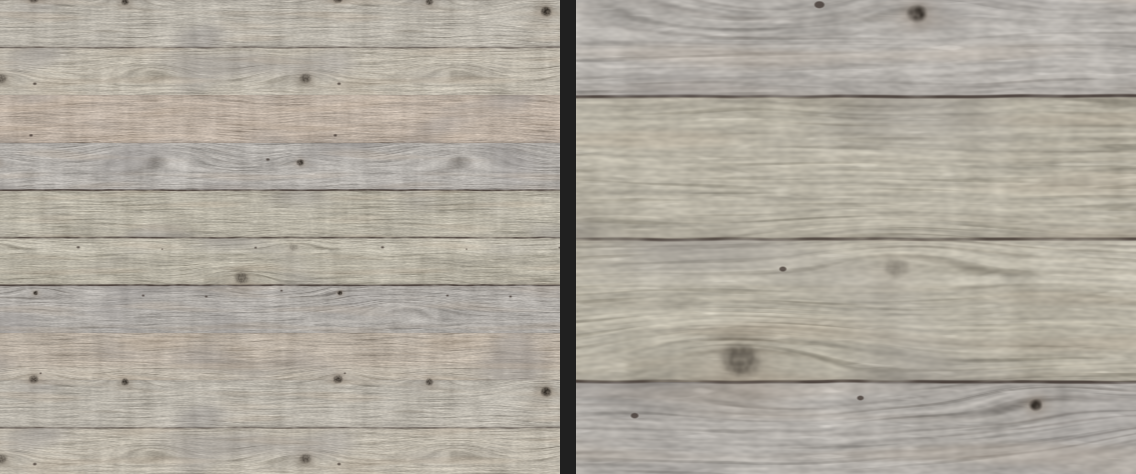
Left, the full canvas; right, a detail of the centre.
This texture is drawn by a WebGL 2 fragment shader. Its source:

```glsl
#version 300 es
precision highp float;
// Weathered horizontal wooden planks with fine grain, knots, thin seams and worn stains.
uniform vec2 u_resolution;
out vec4 outColor;

const float PLANKS_HIGH = 9.97;  // planks visible from top to bottom
const float ROWS = 8.0;          // planks before the stack repeats
const float REPEAT = 6.4;        // horizontal repeat, in plank heights
const float UNWRAPPED = 4096.0;  // lattice size for noise that does not repeat
const float TAU = 6.2831853;

const vec3 PLANK_TONE[8] = vec3[8](
  vec3(.72, .70, .66), vec3(.74, .715, .665), vec3(.73, .68, .63), vec3(.695, .68, .66),
  vec3(.715, .695, .64), vec3(.70, .68, .625), vec3(.68, .665, .645), vec3(.71, .67, .62));
const float SEAM_DEPTH[8] = float[8](.12, .55, .08, .15, .75, .7, .8, .08);

// Knots: centre x, centre y, radius, darkness. The last three occur once only.
const int KNOTS = 11;
const int REPEATING_KNOTS = 8;
const vec4 KNOT[11] = vec4[11](
  vec4(2.64, .04, .085, 1.), vec4(.72, 7.97, .1, .9), vec4(.02, 1.66, .13, .6),
  vec4(6.32, 3.42, .075, .85), vec4(.75, 6.17, .05, 1.), vec4(3.05, 1.52, .13, .03),
  vec4(3.3, 3.37, .2, .05), vec4(6.17, 5.21, .1, .4), vec4(11.47, .23, .115, .95),
  vec4(5.08, 5.87, .15, .55), vec4(8.44, 6.53, .2, .05));

float hash(vec2 p) {
  vec3 q = fract(p.xyx * vec3(.1031, .1030, .0973));
  q += dot(q, q.yzx + 33.33);
  return fract((q.x + q.y) * q.z);
}

float cornerSlope(vec2 cell, vec2 offset, float cells) {
  float angle = TAU * hash(vec2(mod(cell.x, cells), cell.y) + 7.0);
  return dot(vec2(cos(angle), sin(angle)), offset);
}

// Gradient noise whose lattice wraps after the given number of cells in x.
float noise(vec2 p, float cells) {
  vec2 i = floor(p), f = p - i;
  vec2 s = f * f * f * (f * (f * 6.0 - 15.0) + 10.0);
  vec2 e = vec2(1, 0);
  return mix(
    mix(cornerSlope(i, f, cells), cornerSlope(i + e, f - e, cells), s.x),
    mix(cornerSlope(i + e.yx, f - e.yx, cells), cornerSlope(i + 1.0, f - 1.0, cells), s.x), s.y);
}

// Noise with a whole number of cells per horizontal repeat.
float grainNoise(vec2 p, float cells, float frequency, float seed) {
  return noise(vec2(p.x / REPEAT * cells, p.y * frequency + seed), cells);
}

// Returns grain shift, core darkness, brown halo and nearness to a knot.
vec4 knotField(vec2 p, float px) {
  vec4 field = vec4(0);
  for (int i = 0; i < KNOTS; i++) {
    vec4 k = KNOT[i];
    float period = i < REPEATING_KNOTS ? REPEAT : 2.0 * REPEAT;
    vec2 d = p - k.xy;
    float copyId = floor(d.x / period + .5);
    d.x -= copyId * period;
    d.y -= ROWS * floor(d.y / ROWS + .5);
    float strength = k.w * (1.0 - .4 * hash(vec2(copyId + 5.0, float(i))));
    float reach = .07 + k.z;
    float bend = exp(-pow(d.x / (4.5 * reach), 2.0) - pow(d.y / (1.3 * reach), 2.0));
    float dist = length(d * vec2(.85, 1)) / k.z + .35 * noise(d * .55 / k.z + 9.0 + float(i), UNWRAPPED);
    float core = 1.0 - smoothstep(.3, .9 + px / k.z, dist);
    float fleck = .85 + .5 * noise(p * 22.0, UNWRAPPED);
    field.x += bend * (k.z * 1.2 - d.y * .85);
    field.y += core * strength * fleck;
    field.z += exp(-.5 * dist * dist) * strength;
    field.w += bend;
  }
  return field;
}

// Sparse tiny dark nail holes, at most one per cell.
float pinholes(vec2 p, float px) {
  vec2 density = vec2(5.0 / REPEAT, 2.0);
  vec2 cell = floor(p * density);
  vec2 id = vec2(mod(cell.x, 5.0), cell.y) + 31.0;
  vec2 centre = .2 + .6 * vec2(hash(id + 3.0), hash(id + 11.0));
  vec2 d = p - (cell + centre) / density;
  float radius = .008 + .016 * hash(id + 19.0);
  return step(.86, hash(id)) * (1.0 - smoothstep(radius - px, radius + px, length(d * vec2(.7, 1))));
}

// Hairline joint above each plank that fades in and out along its length.
float seam(vec2 p, float px) {
  float edge = floor(p.y + .5);
  float row = mod(edge, ROWS);
  float offset = p.y - edge + .012 * grainNoise(vec2(p.x, 0), 16.0, 1.0, row * 13.0 + .5);
  float wear = .75 + .6 * grainNoise(vec2(p.x, 0), 9.0, 1.0, row * 7.0 + .4)
    + .6 * grainNoise(vec2(p.x, 0), 37.0, 1.0, row * 5.0 + .3);
  float line = 1.0 - smoothstep(.002, .012 + px, abs(offset));
  float shade = .16 * exp(-abs(offset) * 16.0);
  return (line * clamp(wear, .15, 1.0) + shade) * SEAM_DEPTH[int(row)];
}

void main() {
  float px = PLANKS_HIGH / u_resolution.y;
  vec2 p = vec2(gl_FragCoord.x, u_resolution.y - gl_FragCoord.y) * px;
  p.y = mod(p.y, ROWS);
  float row = floor(p.y), inPlank = p.y - row, seed = row * 37.0;
  vec4 knot = knotField(p, px);

  // Plank tone, with pale strips in the sixth and eighth planks
  vec3 color = PLANK_TONE[int(row)];
  float upperStrip = (1.0 - smoothstep(.3, .34, inPlank)) * step(4.5, row) * step(row, 5.5);
  float lowerStrip = smoothstep(.6, .85, inPlank) * step(6.5, row);
  color += .055 * upperStrip + vec3(.02, .03, .03) * lowerStrip;

  // Long straight grain that flows around the knots
  float flow = p.y + .09 * grainNoise(p, 4.0, 1.3, seed) + knot.x;
  vec2 g = vec2(p.x, flow);
  float bands = grainNoise(g, 3.0, 7.0, seed);
  float fibres = grainNoise(g, 5.0, 19.0, seed + 5.0);
  float fine = grainNoise(g, 16.0, 33.0, seed + 9.0);
  float speckle = noise(p * vec2(13.0, 37.0), UNWRAPPED);
  float streaks = smoothstep(.12, .5, grainNoise(g, 7.0, 25.0, seed + 60.0));
  float rings = pow(.5 + .5 * sin(TAU * (flow * 12.0 + 1.2 * bands)), 3.0);
  float ringMask = clamp(.2 + grainNoise(p, 6.0, 1.5, seed + 3.0) + .65 * knot.w, 0.0, 1.1);
  color *= 1.0 + .07 * bands + .10 * fibres + .12 * fine + .08 * speckle;
  color -= vec3(.085, .088, .088) * rings * ringMask + .085 * streaks;

  // Cool stains, warm streaks, cross scuffs and pale scratches
  float stain = smoothstep(.05, .5, noise(p * vec2(.6, 1.1) + seed, UNWRAPPED));
  float warmth = smoothstep(.05, .45, grainNoise(p, 3.0, 5.0, seed + 21.0));
  float scuff = noise(p * vec2(5.0, .9) + seed, UNWRAPPED) + noise(p * vec2(1.2, 1.5), UNWRAPPED);
  float scratch = smoothstep(.3, .55, grainNoise(p, 22.0, 22.0, seed + 50.0));
  color = mix(color, vec3(.57, .555, .55), .42 * stain);
  color = mix(color, vec3(.72, .64, .55), .18 * warmth);
  color += .05 * scuff + .05 * scratch + .012;

  // Knots, holes and seams
  color = mix(color, vec3(.47, .41, .35), clamp(.5 * knot.z, 0.0, .6));
  color = mix(color, vec3(.14, .12, .10), clamp(knot.y, 0.0, .92));
  color = mix(color, vec3(.24, .20, .18), .75 * pinholes(p, px));
  color = mix(color, vec3(.25, .21, .19), clamp(seam(p, px), 0.0, .85));
  outColor = vec4(clamp(color, 0.0, 1.0), 1);
}
```
